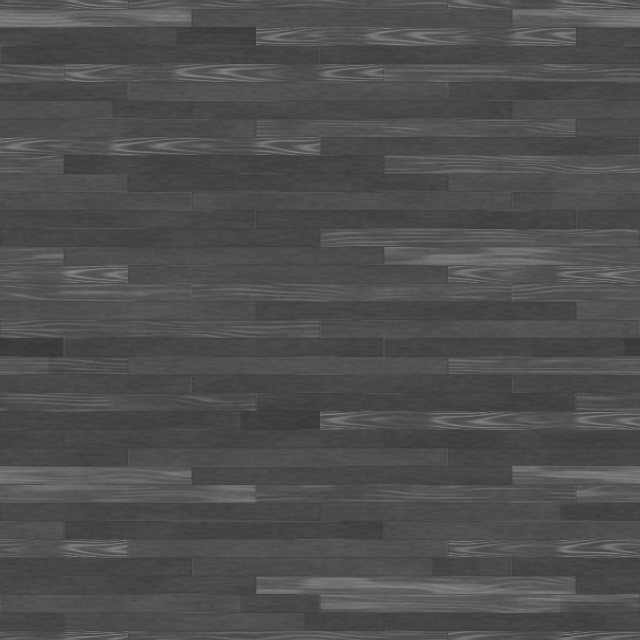
Give the GLSL for this texture, as a three.js fragment shader.

```glsl
// Charcoal wood strip floor: 35 rows of half-width planks, staggered by a tenth, with varied grain.
varying vec2 vUv;

const float ROWS = 35.0;
const float PLANKS = 2.0;          // planks per row
const float STAGGER = 0.1;         // joint shift from row to row
const float ROW_SHIFT = 0.5;       // half a row is cut at top and bottom
const float SEAM_INNER = 0.0003;
const float SEAM_OUTER = 0.0016;
const float SEAM_STRENGTH = 0.4;
const float FIBRE_DEPTH = 0.045;
const float CLOUD_DEPTH = 0.035;
const float RING_GAIN = 0.085;
const float ARCH_GAIN = 0.15;
const float STREAK_GAIN = 0.09;
const float PATCH_DEPTH = 0.035;
const float DARK_TONE = 0.272;
const float MID_TONE = 0.308;
const float PALE_TONE = 0.342;
const float SEAM_DARK = 0.225;
const float SEAM_LIGHT = 0.40;
const float TAU = 6.2831853;

float hash(vec2 p) {
  return fract(sin(dot(p, vec2(12.9898, 78.233))) * 43758.5453);
}

float noise(vec2 p) {
  vec2 i = floor(p);
  vec2 f = fract(p);
  f = f * f * (3.0 - 2.0 * f);
  return mix(mix(hash(i), hash(i + vec2(1.0, 0.0)), f.x),
             mix(hash(i + vec2(0.0, 1.0)), hash(i + vec2(1.0, 1.0)), f.x), f.y);
}

// Long wavy growth lines
float growthRings(vec2 p, vec2 seed) {
  float warp = noise(p * vec2(5.0, 1.6) + seed) * 2.2 + p.x * 1.5;
  float line = 0.5 + 0.5 * sin(TAU * (p.y * 4.0 + warp));
  float wear = noise(p * vec2(9.0, 4.0) + seed + 7.0);
  return line * line * smoothstep(0.15, 0.75, wear);
}

// Nested arches, tips to the left, fading to the right
float archGrain(vec2 p, vec2 seed) {
  float along = fract(p.x * 2.2 + 0.3);
  float across = p.y - 0.5 + 0.25 * (noise(p * vec2(7.0, 1.0) + seed) - 0.5);
  float level = along * 3.2 - across * across * 9.0;
  float line = 0.5 + 0.5 * sin(TAU * level);
  float fade = smoothstep(0.0, 0.12, along) * (1.0 - smoothstep(0.35, 1.0, along));
  return line * line * fade;
}

void main() {
  // Plank layout
  float y = vUv.y * ROWS + ROW_SHIFT;
  float row = mod(floor(y), ROWS);
  float x = (vUv.x - STAGGER * (2.0 - row)) * PLANKS;
  vec2 id = vec2(mod(floor(x), PLANKS), row);
  vec2 p = vec2(fract(x), fract(y));
  vec2 seed = 60.0 * vec2(hash(id + 3.1), hash(id + 8.7));

  // Plank kinds: dark, middle, ringed, arched, pale
  float kind = hash(id + 1.3);
  float ringed = step(0.60, kind) * (1.0 - step(0.80, kind));
  float arched = step(0.80, kind) * (1.0 - step(0.88, kind));
  float pale = step(0.88, kind);
  float tone = mix(DARK_TONE, MID_TONE, step(0.34, kind));
  tone = mix(tone, PALE_TONE, pale);
  tone += 0.02 * (hash(id + 5.9) - 0.5);

  // Fine fibres and soft clouding
  float fibre = 0.6 * noise(p * vec2(45.0, 8.0) + seed)
              + 0.4 * noise(p * vec2(110.0, 11.0) + seed + 31.0);
  float cloud = noise(p * vec2(6.0, 1.3) + seed + 17.0);
  tone += FIBRE_DEPTH * (fibre - 0.5) + CLOUD_DEPTH * (cloud - 0.5);

  // Figured grain
  float rings = growthRings(p, seed);
  tone += RING_GAIN * rings * (0.12 + ringed + 0.5 * arched + 0.6 * pale);
  tone += ARCH_GAIN * archGrain(p, seed) * arched;
  float streak = smoothstep(0.45, 0.75, noise(p * vec2(5.0, 3.0) + seed + 43.0));
  tone += STREAK_GAIN * streak * (pale + 0.25 * ringed);

  // Darker end piece on some planks
  float patched = step(0.80, hash(id + 11.7)) * (1.0 - arched);
  tone -= PATCH_DEPTH * patched * smoothstep(0.748, 0.754, p.x);

  // Thin seams, dark with worn light stretches
  vec2 edge = min(p, 1.0 - p) / vec2(PLANKS, ROWS);
  vec2 seam = 1.0 - smoothstep(vec2(SEAM_INNER), vec2(SEAM_OUTER), edge);
  float worn = smoothstep(0.62, 0.80, noise(vec2(p.x * 5.0, floor(y + 0.5)) + 23.0));
  float jointLight = step(0.6, hash(id + 14.3));
  tone = mix(tone, mix(SEAM_DARK, SEAM_LIGHT, worn), seam.y * SEAM_STRENGTH);
  tone = mix(tone, mix(SEAM_DARK, SEAM_LIGHT, jointLight), seam.x * SEAM_STRENGTH);

  gl_FragColor = vec4(vec3(tone), 1.0);
}
```
